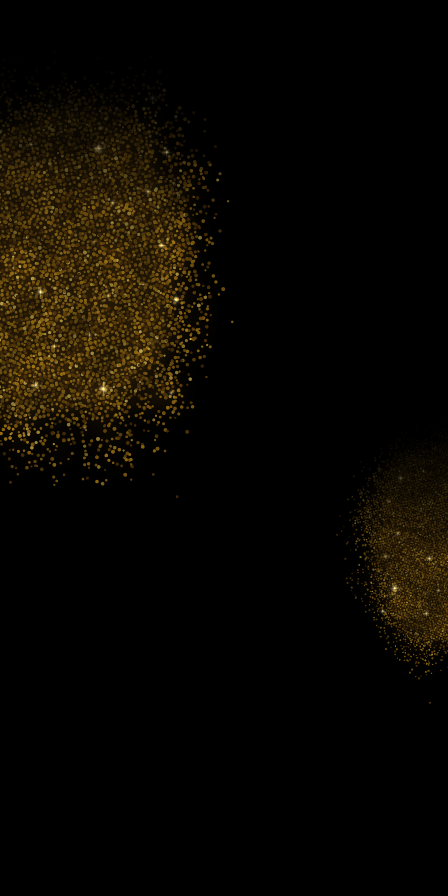
Reproduce this background procedurally as a Shadertoy shader.

```glsl
#define GRAIN_SIZE 0.0105
#define GRAIN_LAYERS 2
#define STAR_COUNT 30
#define STAR_SIZE 0.030
#define EDGE_RAGGEDNESS 0.16
#define BRONZE vec3(0.23, 0.14, 0.02)
#define GOLD vec3(0.53, 0.39, 0.07)
#define PALE_GOLD vec3(0.62, 0.54, 0.24)
#define STARLIGHT vec3(0.60, 0.58, 0.44)
#define DUST vec3(0.14, 0.095, 0.02)

vec3 hash3(vec2 p) {
    vec3 q = fract(p.xyx * vec3(0.1031, 0.1030, 0.0973));
    q += dot(q, q.yxz + 33.33);
    return fract((q.xxy + q.yzz) * q.zyx);
}

float gradientNoise(vec2 p) {
    vec2 cell = floor(p), f = fract(p);
    vec2 blend = f * f * f * (f * (f * 6.0 - 15.0) + 10.0);
    float corner[4];
    for (int i = 0; i < 4; i++) {
        vec2 offset = vec2(i & 1, i >> 1);
        float angle = 6.2832 * hash3(cell + offset + 57.0).x;
        corner[i] = dot(vec2(cos(angle), sin(angle)), f - offset);
    }
    return mix(mix(corner[0], corner[1], blend.x),
               mix(corner[2], corner[3], blend.x), blend.y);
}

// Chance of finding a grain: full in the core, thinning at a ragged rim
float cloudDensity(vec2 p, vec2 center, vec2 radius) {
    vec2 q = pow(max(abs(p - center) / radius, 1e-4), vec2(2.4));
    float rim = pow(q.x + q.y, 1.0 / 2.4);
    rim += EDGE_RAGGEDNESS * gradientNoise(p * 9.0);
    float density = 1.0 - smoothstep(0.60, 1.10, rim);
    return density * mix(density, 1.0, 0.4);
}

// Eight-pointed glint with a soft core
float glint(vec2 d, float size) {
    d /= size;
    float reach = length(d);
    if (reach > 1.0) return 0.0;
    vec2 diagonal = vec2(d.x + d.y, d.x - d.y) * 0.7071;
    float straight = min(abs(d.x), abs(d.y));
    float slanted = min(abs(diagonal.x), abs(diagonal.y));
    float rays = exp(-16.0 * straight) + 0.6 * exp(-20.0 * slanted);
    float falloff = (1.0 - reach) * (1.0 - reach);
    return rays * falloff + 0.5 * exp(-14.0 * reach * reach);
}

vec3 glitterCloud(vec2 p, vec2 center, vec2 radius, float scale, vec2 fade) {
    vec2 reach = abs(p - center) / radius;
    if (max(reach.x, reach.y) > 1.35) return vec3(0.0);

    float pixel = 2.0 / iResolution.y;
    float light = 1.0 - smoothstep(fade.x, fade.y, p.y);
    float density = cloudDensity(p, center, radius);
    vec3 color = DUST * density * density;

    // Jittered grains on rotated grids
    float size = GRAIN_SIZE * scale;
    for (int i = 0; i < GRAIN_LAYERS; i++) {
        float turn = 0.45 + 0.9 * float(i);
        mat2 spin = mat2(cos(turn), sin(turn), -sin(turn), cos(turn));
        vec2 grid = spin * p / size;
        vec2 cell = floor(grid);
        vec3 rnd = hash3(cell + 200.0 + 71.0 * float(i));
        vec3 tone = hash3(cell + 500.0 + 37.0 * float(i));
        vec2 middle = (cell + 0.5) * size * spin;
        float present = step(tone.x, 0.85 * cloudDensity(middle, center, radius));
        float grainRadius = mix(0.22, 0.42, rnd.z);
        vec2 spot = 0.5 + (rnd.xy - 0.5) * (1.0 - 2.0 * grainRadius);
        float blur = 0.6 * pixel / size;
        float d = length(fract(grid) - spot);
        float mask = 1.0 - smoothstep(grainRadius - blur, grainRadius + blur, d);
        vec3 grain = mix(BRONZE, GOLD, tone.y);
        grain = mix(grain, PALE_GOLD, smoothstep(0.88, 1.0, tone.z));
        color = mix(color, grain, mask * present);
    }
    color *= 1.0 + 0.5 * gradientNoise(p * 14.0);

    // Stars on a low-discrepancy sequence, few large and many small
    for (int i = 0; i < STAR_COUNT; i++) {
        float n = float(i) + 1.0;
        vec2 spread = fract(n * vec2(0.7549, 0.5698) + 0.3) * 2.0 - 1.0;
        vec2 star = center + spread * radius * 0.76;
        float strength = hash3(vec2(n, 9.0)).x;
        float starSize = STAR_SIZE * sqrt(scale) * mix(0.35, 1.0, strength * strength);
        float visible = smoothstep(0.05, 0.4, cloudDensity(star, center, radius));
        color += STARLIGHT * visible * (0.4 + 0.6 * strength) * glint(p - star, starSize);
    }
    return color * light;
}

void mainImage(out vec4 fragColor, in vec2 fragCoord) {
    vec2 p = 2.0 * fragCoord / iResolution.y;

    // Large cloud at the upper left, finer one at the right edge
    vec3 color = glitterCloud(p, vec2(0.155, 1.41), vec2(0.35, 0.49), 1.0, vec2(1.38, 1.93));
    color += 0.85 * glitterCloud(p, vec2(1.0, 0.79), vec2(0.225, 0.29), 0.55, vec2(0.66, 1.10));

    fragColor = vec4(min(color, 1.0), 1.0);
}
```
